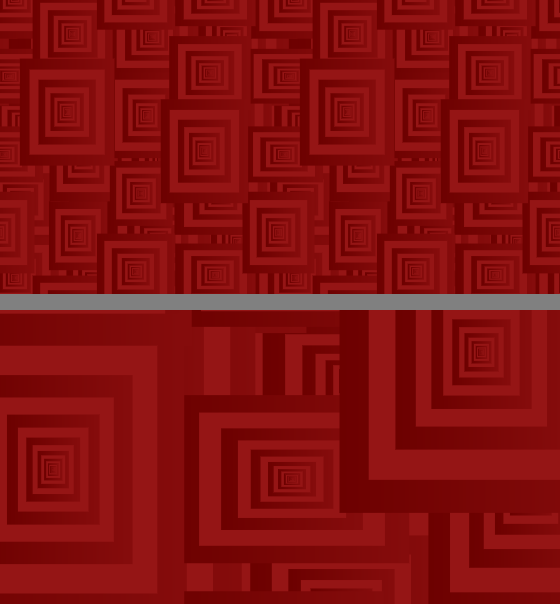
Top: the whole. Bottom: its middle third, enlarged.
Write a WebGL 1 fragment shader that draws this pattern.

```glsl
precision highp float;

uniform vec2 u_resolution;

#define TILES 2.0                       // repeats across the width
#define BOXES 26                        // boxes per tile, back to front
#define FRONT_CENTRE vec2(0.73, 0.51)   // place of the topmost box
#define RING_RATIO 0.763                // size of each ring relative to the last
#define SMALLEST 0.125                  // half size of the smallest boxes
#define SIZE_CURVE 0.45                 // growth towards the back and the front
#define SIZE_SPREAD 0.26                // random variation of width and height
#define SEED 7.0
#define DARK_RED vec3(0.425, 0.002, 0.0)
#define MID_RED vec3(0.525, 0.048, 0.048)
#define LIGHT_RED vec3(0.585, 0.082, 0.082)

vec3 hash3(vec2 p) {
  vec3 q = fract(p.xyx * vec3(0.1031, 0.1030, 0.0973));
  q += dot(q, q.yxz + 33.33);
  return fract((q.xxy + q.yzz) * q.zyx);
}

// Concentric rings shrinking geometrically; dark ones shade from left to right.
vec3 nestedRings(vec2 p, vec2 halfSize, float phase, float pixel) {
  vec2 a = abs(p) / halfSize;
  float d = max(max(a.x, a.y), 0.004);
  float extent = a.x > a.y ? halfSize.x : halfSize.y;
  float logRatio = -log(RING_RATIO);
  float level = max(-log(d) / logRatio + phase, 0.0);

  float blur = pixel / (extent * d * logRatio);
  float edge = abs(mod(level + 0.5, 2.0) - 1.0) - 0.5;
  float light = clamp(edge / blur + 0.5, 0.0, 1.0);

  float outer = pow(RING_RATIO, 2.0 * floor(level * 0.5) - phase);
  float ramp = clamp(0.5 + 0.5 * p.x / (halfSize.x * outer), 0.0, 1.0);
  return mix(mix(DARK_RED, MID_RED, ramp), LIGHT_RED, light);
}

void main() {
  float pixel = TILES / u_resolution.x;
  vec2 p = gl_FragCoord.xy * pixel;
  vec3 color = mix(DARK_RED, MID_RED, fract(p.x));

  for (int i = 0; i < BOXES; i++) {
    float depth = float(BOXES - 1 - i);
    float age = 1.0 - depth / float(BOXES - 1);
    vec3 rnd = hash3(vec2(depth + 1.0, SEED));

    // Evenly scattered centres, wrapped so the tile is seamless
    vec2 centre = FRONT_CENTRE + depth * vec2(0.7549, 0.5698);
    vec2 q = fract(p - centre + 0.5) - 0.5;

    float size = SMALLEST + SIZE_CURVE * (age - 0.65) * (age - 0.65);
    vec2 halfSize = size * (1.0 + SIZE_SPREAD * (2.0 * rnd.xy - 1.0));

    vec2 border = halfSize - abs(q);
    float cover = clamp(min(border.x, border.y) / pixel + 0.5, 0.0, 1.0);
    color = mix(color, nestedRings(q, halfSize, 0.35 * rnd.z, pixel), cover);
  }

  gl_FragColor = vec4(color, 1.0);
}
```
